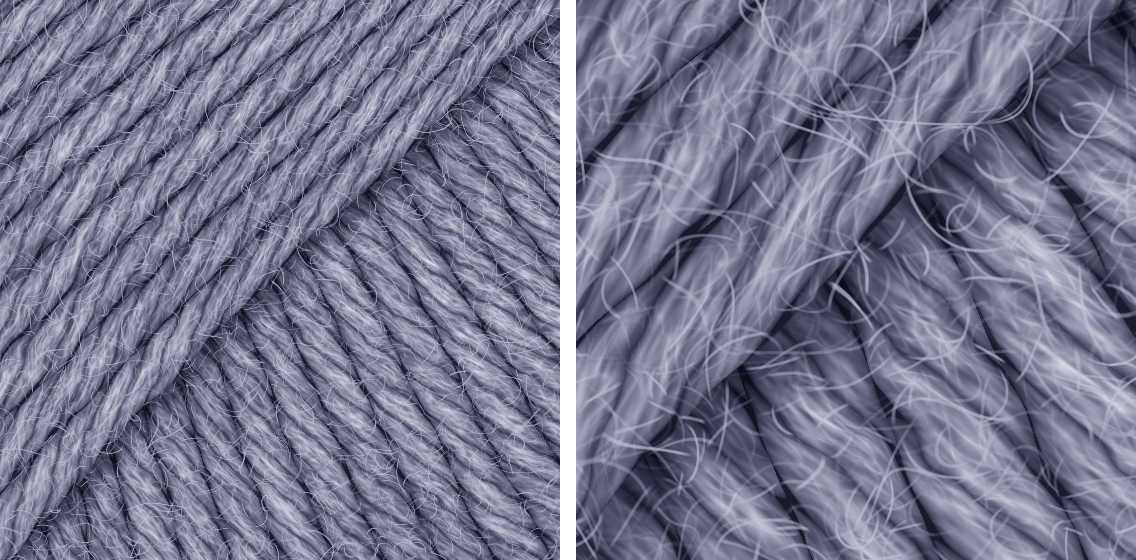
Left: the whole. Right: its middle third, enlarged.
Write a three.js fragment shader that draws this texture.

```glsl
varying vec2 vUv;

#define STRAND_WIDTH 0.075
#define UPPER_PLY 0.100
#define LOWER_PLY 0.080
#define LOWER_STRANDS 28.0
#define FIBRE_CONTRAST 0.80
#define HAIR_LAYERS 9
#define HAIR_WIDTH 0.0015
#define HAIR_STRENGTH 0.72
#define UPPER_ANGLE 0.785
#define UPPER_BEND 0.28
#define SHADOW_DEPTH 0.06

float hash(vec2 p) {
  vec3 q = fract(p.xyx * 0.1031);
  q += dot(q, q.yzx + 33.33);
  return fract((q.x + q.y) * q.z);
}

float noise(vec2 p) {
  vec2 cell = floor(p);
  vec2 f = fract(p);
  f = f * f * (3.0 - 2.0 * f);
  float low = mix(hash(cell), hash(cell + vec2(1.0, 0.0)), f.x);
  float high = mix(hash(cell + vec2(0.0, 1.0)), hash(cell + 1.0), f.x);
  return mix(low, high, f.y);
}

// Coordinates of p in a frame turned counterclockwise
vec2 turn(vec2 p, float angle) {
  float c = cos(angle);
  float s = sin(angle);
  return vec2(c * p.x + s * p.y, c * p.y - s * p.x);
}

// Thin bright threads along x
float threads(vec2 p) {
  p.y += 0.010 * noise(p * vec2(30.0, 35.0));
  float ridge = 1.0 - abs(2.0 * noise(p * vec2(28.0, 150.0)) - 1.0);
  return ridge * ridge * ridge;
}

// Lightness of a twisted strand: along in canvas units, across from -0.5 to 0.5
float yarn(float along, float across, float id, float plyLength) {
  float random = hash(vec2(id, 3.0));
  vec2 place = vec2(along, across * STRAND_WIDTH);
  float rough = noise(place * 45.0 + id * 7.0) - 0.5;
  float twist = along / plyLength * (0.92 + 0.16 * random)
              + 7.0 * random - 0.9 * asin(1.9 * across) + 0.2 * rough;
  float ply = 1.0 - pow(abs(2.0 * fract(twist) - 1.0), 4.5);
  float edge = abs(2.0 * across) * (1.24 - 0.26 * ply + 0.14 * rough);
  float bulge = pow(max(0.0, 1.0 - edge * edge), 0.42);
  float shade = bulge * mix(0.32, 1.0, ply);

  // Fine fibres run along each ply and cross at small angles
  float plyRandom = hash(vec2(floor(twist), id + 17.0));
  vec2 fibre = turn(place, atan(STRAND_WIDTH, 1.8 * plyLength)) + plyRandom;
  float streak = 0.5 * noise(fibre * vec2(32.0, 240.0) + 40.0)
               + 0.5 * noise(fibre * vec2(80.0, 380.0) + 90.0) - 0.5;
  float crossing = max(threads(turn(fibre, 0.3) + 3.0),
                       threads(turn(fibre, -0.25) + 6.0));
  shade *= 0.93 + FIBRE_CONTRAST * (1.1 * streak + 0.42 * (crossing - 0.42))
         + 0.14 * (plyRandom - 0.5);
  return 0.10 + 0.51 * shade;
}

// Strands lying along the diagonal, slightly bent
float upperStrands(vec2 q) {
  float index = q.y * (1.0 + UPPER_BEND * (q.x - 0.7)) / STRAND_WIDTH;
  float along = q.x - 0.5 * UPPER_BEND * q.y * q.y;
  return yarn(along, fract(index) - 0.5, floor(index), UPPER_PLY);
}

// Strands fanning down to the right
float lowerStrands(vec2 p) {
  float foot = (p.x + 0.1 * p.y) / (1.0 - 0.42 * p.y);
  float index = LOWER_STRANDS * log(0.8 + 0.4 * foot) + 20.0;
  float id = floor(index);
  float centre = (exp((id - 19.5) / LOWER_STRANDS) - 0.8) / 0.4;
  vec2 direction = normalize(vec2(0.1 + 0.42 * centre, -1.0));
  return yarn(dot(p, direction), fract(index) - 0.5, id + 50.0, LOWER_PLY);
}

// Loose curved hairs, one arc per cell
float hairs(vec2 p, float scale, float seed) {
  vec2 q = p * scale + seed * 5.37;
  vec2 home = floor(q);
  float cover = 0.0;
  for (int y = -1; y <= 1; y++) {
    for (int x = -1; x <= 1; x++) {
      vec2 cell = home + vec2(float(x), float(y));
      vec2 key = cell + seed * 31.0;
      vec2 middle = cell + vec2(hash(key + 1.3), hash(key + 7.9));
      float angle = 6.2832 * hash(key + 13.1);
      float shape = hash(key + 21.7);
      float radius = 0.45 + 3.0 * shape * shape;
      float reach = 0.3 + 0.6 * hash(key + 29.3);
      vec2 offset = q - middle;
      vec2 toCentre = radius * vec2(cos(angle), sin(angle));
      float away = abs(length(offset + toCentre) - radius) / scale;
      float line = 1.0 - smoothstep(0.0003, HAIR_WIDTH, away);
      line *= 1.0 - smoothstep(0.6 * reach, reach, length(offset));
      float strength = hash(key + 37.0);
      cover = max(cover, line * (0.1 + 0.9 * strength * strength));
    }
  }
  return cover;
}

void main() {
  vec2 wobble = vec2(noise(vUv * 9.0), noise(vUv * 9.0 + 30.0)) - 0.5;
  vec2 curl = vec2(noise(vUv * 26.0 + 5.0), noise(vUv * 26.0 + 70.0)) - 0.5;
  vec2 p = vUv + 0.014 * wobble + 0.006 * curl;
  vec2 q = turn(p, UPPER_ANGLE);
  q.y -= 0.014 * sin(4.0 * q.x - 0.9);

  // Upper layer casts a shadow on the lower one
  float shadow = mix(0.45, 1.0, smoothstep(0.0, SHADOW_DEPTH, -q.y));
  float light = mix(lowerStrands(p) * shadow, upperStrands(q),
                    smoothstep(-0.001, 0.001, q.y));
  light *= 0.93 + 0.16 * noise(vUv * 6.0 + 60.0);

  for (int i = 0; i < HAIR_LAYERS; i++) {
    float layer = float(i);
    float cover = hairs(vUv + 0.014 * curl, 6.0 + 4.0 * layer, layer + 1.0);
    light = mix(light, 0.76, HAIR_STRENGTH * cover);
  }

  // Muted violet blue, greyer at both ends
  float blueLift = 0.105 - 0.35 * (light - 0.42) * (light - 0.42);
  gl_FragColor = vec4(light, light, light + blueLift, 1.0);
}
```
